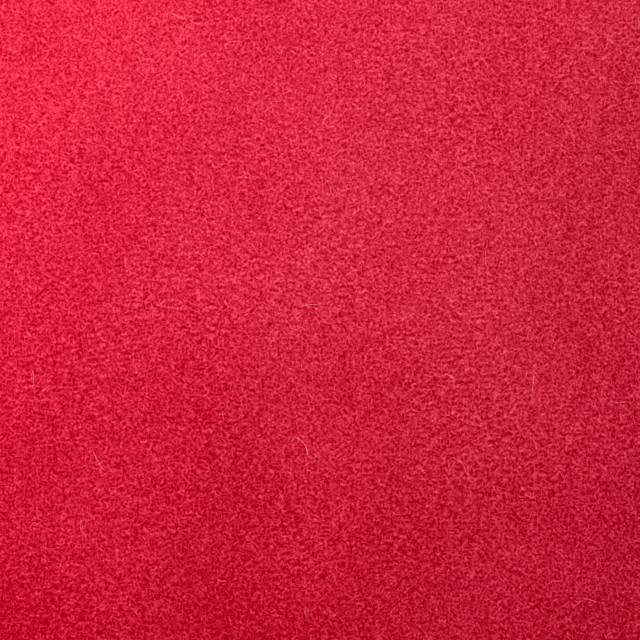
Reproduce this texture procedurally as a Shadertoy shader.

```glsl
// Broad lighting at the four corners of the cloth
const vec3 LIGHT_TOP_LEFT     = vec3(0.97, 0.19, 0.31);
const vec3 LIGHT_TOP_RIGHT    = vec3(0.80, 0.15, 0.25);
const vec3 LIGHT_BOTTOM_LEFT  = vec3(0.77, 0.06, 0.18);
const vec3 LIGHT_BOTTOM_RIGHT = vec3(0.71, 0.09, 0.19);
const vec3 CENTRE_GLOW        = vec3(0.020, 0.034, 0.030);
const vec3 HAIR_COLOR         = vec3(0.98, 0.58, 0.58);

// Pile: direction in which a grain gets lighter, and feature frequencies
const vec3  GRAIN_TINT     = vec3(1.00, 1.08, 1.00);
const float GRAIN_CONTRAST = 0.27;
const vec2  STRAND_FREQ    = vec2(122.0, 236.0);
const vec2  ROW_FREQ       = vec2(71.0, 187.0);
const float FUZZ_FREQ      = 251.0;
const float MOTTLE_FREQ    = 37.0;
const float FOLD_FREQ      = 5.0;
const float FOLD_CONTRAST  = 0.042;
const float WARP_FREQ      = 67.0;
const float WARP_AMOUNT    = 0.004;
const float STRAND_MEAN    = 0.21;

const float TAU = 6.2831853;

vec2 hash22(vec2 p) {
    vec3 q = fract(p.xyx * vec3(0.1031, 0.1030, 0.0973));
    q += dot(q, q.yzx + 33.33);
    return fract((q.xx + q.yz) * q.zy);
}

mat2 rotation(float angle) {
    float c = cos(angle), s = sin(angle);
    return mat2(c, s, -s, c);
}

float cornerSlope(vec2 cell, vec2 offset) {
    float angle = TAU * hash22(cell).x;
    return dot(vec2(cos(angle), sin(angle)), offset);
}

float gradientNoise(vec2 p) {
    vec2 i = floor(p), f = fract(p);
    vec2 u = f * f * f * (f * (f * 6.0 - 15.0) + 10.0);
    vec2 e = vec2(1.0, 0.0);
    float low  = mix(cornerSlope(i, f), cornerSlope(i + e, f - e), u.x);
    float high = mix(cornerSlope(i + e.yx, f - e.yx), cornerSlope(i + 1.0, f - 1.0), u.x);
    return mix(low, high, u.y);
}

// Short crossing fibres, faint knit rows, fuzz and soft mottling
float pileGrain(vec2 p) {
    vec2 warp = vec2(gradientNoise(p * WARP_FREQ), gradientNoise(p * WARP_FREQ + 71.3));
    vec2 q = p + WARP_AMOUNT * warp;

    float strands = -1.0;
    for (int k = 0; k < 3; k++) {
        float layer = float(k);
        vec2 s = rotation(0.4 + 1.07 * layer) * q * STRAND_FREQ.yy;
        s.x *= STRAND_FREQ.x / STRAND_FREQ.y;
        strands = max(strands, gradientNoise(s + 311.7 * (layer + 1.0)));
    }
    float fuzz = gradientNoise(rotation(0.83) * p * FUZZ_FREQ + 517.2);
    float rows = gradientNoise((p + 0.3 * WARP_AMOUNT * warp) * ROW_FREQ + 123.4);
    float rowPatch = 0.22 + 0.28 * smoothstep(-0.3, 0.4, gradientNoise(p * FOLD_FREQ + 41.0));
    float mottle = gradientNoise(p * MOTTLE_FREQ + 19.6);
    return strands - STRAND_MEAN + 0.55 * fuzz + rowPatch * rows + 0.14 * mottle;
}

// One curved loose hair in some cells of a grid; sizes are canvas units
float looseHairs(vec2 p, float cells, float chance, float halfLength, float width) {
    vec2 cell = floor(p * cells);
    vec2 place = hash22(cell + 7.0 * cells);
    vec2 shape = hash22(cell + 13.0 * cells + 91.0);
    vec2 pick  = hash22(cell + 29.0 * cells + 37.0);

    float reach = halfLength * mix(0.45, 1.0, shape.y);
    float room = max(0.5 / cells - halfLength * 1.15, 0.0);
    vec2 center = (cell + 0.5) / cells + (place * 2.0 - 1.0) * room;
    vec2 d = rotation(TAU * shape.x) * (p - center);

    float t = d.x / reach;
    float bend = reach * (pick.y - 0.5) * 1.1;
    float slope = 2.0 * bend * t / reach;
    float dist = abs(d.y - bend * (t * t - 0.4)) / sqrt(1.0 + slope * slope);
    float pixel = 1.0 / iResolution.y;
    float line = 1.0 - smoothstep(max(width - pixel, 0.0), width + 0.5 * pixel, dist);
    float taper = 1.0 - smoothstep(0.6, 1.0, abs(t));
    return line * taper * step(pick.x, chance) * mix(0.35, 1.0, place.y);
}

void mainImage(out vec4 fragColor, in vec2 fragCoord) {
    vec2 uv = fragCoord / iResolution.xy;
    vec2 p = fragCoord / iResolution.y;

    // Lighting and slow folds
    vec3 color = mix(mix(LIGHT_BOTTOM_LEFT, LIGHT_BOTTOM_RIGHT, uv.x),
                     mix(LIGHT_TOP_LEFT, LIGHT_TOP_RIGHT, uv.x), uv.y);
    vec2 fromGlow = uv - vec2(0.58, 0.55);
    color += CENTRE_GLOW * exp(-6.0 * dot(fromGlow, fromGlow));
    color += FOLD_CONTRAST * gradientNoise(p * FOLD_FREQ + 3.7);

    // Pile
    color += GRAIN_TINT * GRAIN_CONTRAST * pileGrain(p);

    // Loose hairs, long and short
    float hairs = 0.65 * looseHairs(p, 9.0, 0.26, 0.022, 0.0011);
    hairs = max(hairs, 0.45 * looseHairs(p + 0.37, 23.0, 0.14, 0.011, 0.0010));
    color = mix(color, HAIR_COLOR, hairs);

    fragColor = vec4(clamp(color, 0.0, 1.0), 1.0);
}
```
